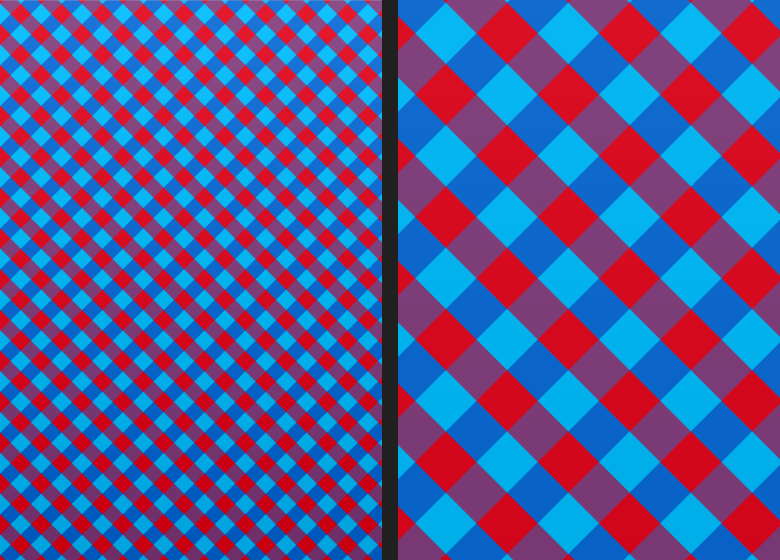
Left: the whole. Right: its middle third, enlarged.
Reproduce this pattern procedurally as a Shadertoy shader.

```glsl
const float ROWS = 13.714;                  // repeats down the canvas
const vec2 BAND_CENTRE = vec2(0.166, 0.852); // phase of falling and rising bands

const vec3 BLUE = vec3(0.05, 0.40, 0.79);
const vec3 CYAN = vec3(0.01, 0.70, 0.93);
const vec3 RED = vec3(0.84, 0.04, 0.12);
const vec3 PURPLE = vec3(0.49, 0.24, 0.47);

// Coverage of a band filling half of each unit period
float band(float x, float centre, float blur) {
    float dist = abs(fract(x - centre + 0.5) - 0.5);
    return smoothstep(-blur, blur, 0.25 - dist);
}

// Two crossing sets of diagonal bands
vec3 gingham(vec2 p, float blur) {
    float falling = band(p.x - p.y, BAND_CENTRE.x, blur);
    float rising = band(p.x + p.y, BAND_CENTRE.y, blur);
    vec3 warm = mix(PURPLE, RED, rising);
    vec3 cool = mix(CYAN, BLUE, rising);
    return mix(cool, warm, falling);
}

// Light falls off evenly from top to bottom
vec3 shade(vec3 colour, float height) {
    return colour + mix(-0.06, 0.06, height);
}

void mainImage(out vec4 fragColor, in vec2 fragCoord) {
    vec2 uv = fragCoord / iResolution.y;
    float pixel = 1.0 / iResolution.y;

    // Cells are measured from the top left corner
    vec2 p = vec2(uv.x, 1.0 - uv.y) * ROWS;
    vec3 colour = shade(gingham(p, pixel * ROWS), uv.y);

    // Faint pale rim along the top
    float rim = 1.0 - smoothstep(0.0012 - 0.5 * pixel, 0.0012 + 0.5 * pixel, 1.0 - uv.y);
    colour = mix(colour, vec3(0.62, 0.60, 0.72), 0.5 * rim);

    fragColor = vec4(clamp(colour, 0.0, 1.0), 1.0);
}
```
